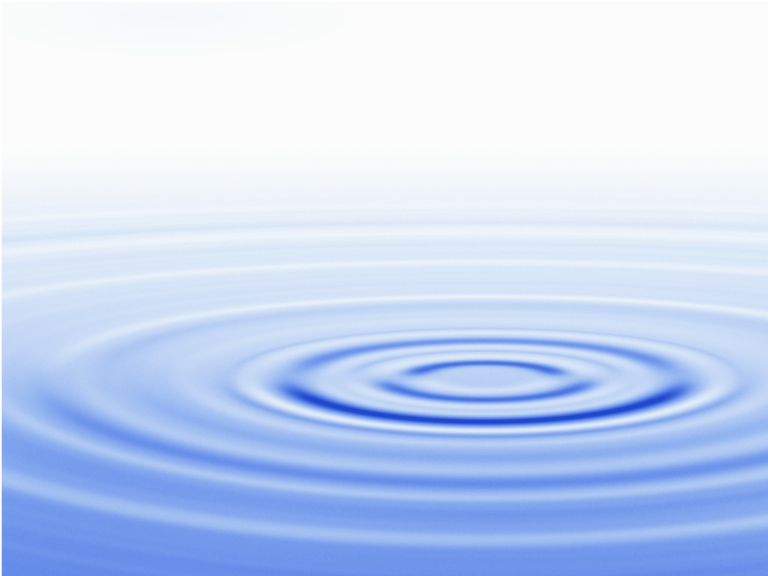
A Shadertoy shader for this background:

```glsl
// Concentric water ripples seen at a low angle, fading from blue to a white sky.

// Lengths are in canvas heights; the drop's x is a fraction of the width.
const vec2  DROP = vec2(0.632, 0.344);
const float FLATTEN = 0.208;        // vertical squash of the water plane
const float PERSPECTIVE = 0.743;    // how fast depth compresses upward
const float FINE_RIPPLE = 0.014;
const float GRAIN = 0.022;
const float GRAIN_CELLS = 384.0;
const float BORDER = 0.003;

// Tone ramp: 0 is white, 1 is deep water, above 1 is ring shadow.
const vec3 RAMP[7] = vec3[7](
    vec3(0.985, 0.988, 0.986), vec3(0.86, 0.91, 0.97),
    vec3(0.75, 0.83, 0.96), vec3(0.58, 0.71, 0.94),
    vec3(0.42, 0.57, 0.92), vec3(0.26, 0.43, 0.87),
    vec3(0.13, 0.28, 0.80));

// Rings as (radius, width, tone): positive is a trough, negative a crest.
const int RINGS = 14;
const vec3 BACK[RINGS] = vec3[RINGS](
    vec3(0.127, 0.026, 0.72), vec3(0.185, 0.026, -0.22),
    vec3(0.232, 0.014, 0.12), vec3(0.270, 0.020, -0.15),
    vec3(0.325, 0.032, 0.52), vec3(0.400, 0.020, -0.16),
    vec3(0.440, 0.013, 0.12), vec3(0.520, 0.040, -0.06),
    vec3(0.675, 0.045, 0.14), vec3(0.755, 0.032, -0.20),
    vec3(1.137, 0.050, -0.10), vec3(1.500, 0.060, -0.12),
    vec3(1.620, 0.050, 0.06), vec3(1.860, 0.060, -0.07));
const vec3 FRONT[RINGS] = vec3[RINGS](
    vec3(0.105, 0.025, -0.20), vec3(0.178, 0.026, 0.62),
    vec3(0.235, 0.022, -0.24), vec3(0.285, 0.018, -0.16),
    vec3(0.347, 0.030, 0.95), vec3(0.413, 0.018, -0.40),
    vec3(0.455, 0.016, 0.20), vec3(0.510, 0.025, -0.15),
    vec3(0.600, 0.030, 0.10), vec3(0.690, 0.040, -0.12),
    vec3(0.776, 0.038, 0.24), vec3(0.866, 0.032, -0.18),
    vec3(0.970, 0.040, 0.10), vec3(1.116, 0.045, -0.24));

float hash(vec2 cell) {
    vec3 p = fract(vec3(cell.xyx) * 0.1031);
    p += dot(p, p.yzx + 33.33);
    return fract((p.x + p.y) * p.z);
}

float ringTone(vec3 ring, float radius) {
    float d = (radius - ring.x) / ring.y;
    return ring.z * exp(-d * d);
}

// Ripples take different light on the near and far sides of the drop.
float rippleTone(vec2 plane) {
    float radius = length(plane);
    float facing = plane.y / max(radius, 0.001);
    float farSide = smoothstep(-0.30, 0.30, facing);
    float tone = 0.0;
    for (int i = 0; i < RINGS; i++) {
        tone += mix(ringTone(FRONT[i], radius), ringTone(BACK[i], radius), farSide);
    }
    tone *= mix(0.35, 1.0, smoothstep(0.0, 0.55, abs(facing)));

    // Layered sines add faint irregular ripples between the main rings.
    float fine = sin(radius * 43.0) + 0.7 * sin(radius * 71.0 + plane.x * 1.5)
               + 0.5 * sin(radius * 113.0 - plane.x * 2.0);
    return tone + FINE_RIPPLE * fine * smoothstep(0.2, 0.6, radius);
}

// Broad wash: white above, deeper blue below and toward the left.
float washTone(vec2 uv) {
    float tone = 0.27 * smoothstep(0.76, 0.52, uv.y)
               + 1.4 * max(0.53 - uv.y, 0.0);
    float leftShade = smoothstep(0.45, 0.0, uv.x)
                    * smoothstep(0.50, 0.25, uv.y) * smoothstep(-0.1, 0.2, uv.y);
    vec2 haze = (uv - vec2(0.22, 0.97)) / vec2(0.16, 0.045);
    return tone + 0.12 * leftShade + 0.045 * exp(-dot(haze, haze));
}

vec3 rampColor(float tone) {
    vec3 color = RAMP[0];
    for (int i = 1; i < 7; i++) {
        color = mix(color, RAMP[i], clamp(tone * 4.0 - float(i - 1), 0.0, 1.0));
    }
    return color;
}

void mainImage(out vec4 fragColor, in vec2 fragCoord) {
    vec2 uv = fragCoord / iResolution.xy;
    vec2 p = fragCoord / iResolution.y;

    // Screen position to water plane, centred on the drop.
    vec2 offset = p - vec2(DROP.x * iResolution.x / iResolution.y, DROP.y);
    vec2 plane = vec2(offset.x, offset.y / (FLATTEN * (1.0 - PERSPECTIVE * offset.y)));

    // Wash, ripples and grain share one tone.
    float water = smoothstep(0.70, 0.58, uv.y);
    float tone = washTone(uv) + water * rippleTone(plane);
    float grain = hash(floor(p * GRAIN_CELLS)) - 0.5;
    tone += GRAIN * grain * smoothstep(0.80, 0.60, uv.y);
    vec3 color = rampColor(max(tone, 0.0));

    // Thin pale margin at the left and top.
    float edge = min(p.x, 1.0 - p.y);
    float pixel = 1.0 / iResolution.y;
    color = mix(vec3(1.0), color, smoothstep(BORDER - pixel, BORDER + pixel, edge));
    fragColor = vec4(color, 1.0);
}
```
